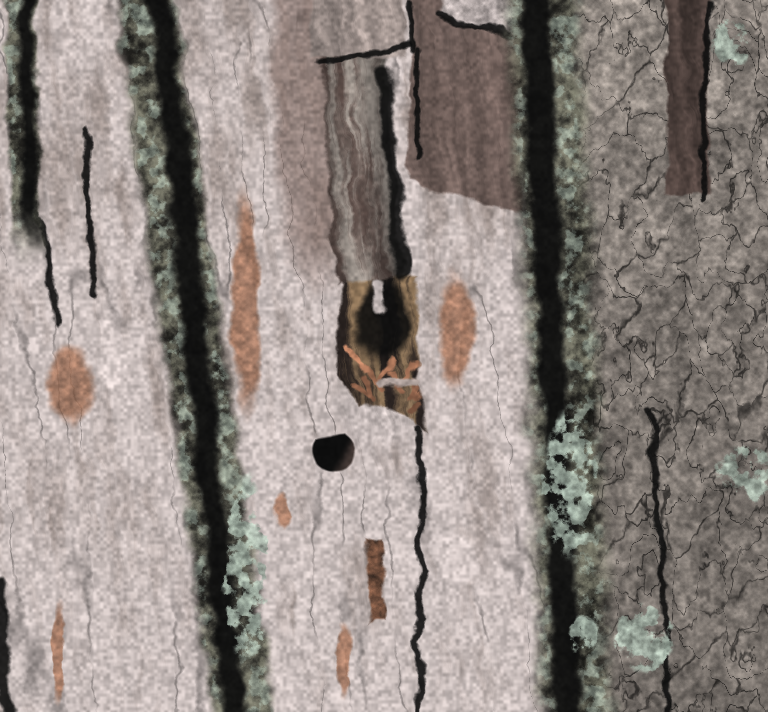
A Shadertoy shader for this texture:

```glsl
#define PALE vec3(.8, .755, .745)
#define WOOD vec3(.61, .56, .54)
#define BARK vec3(.52, .49, .465)
#define UMBER vec3(.36, .3, .28)
#define RUST vec3(.62, .43, .33)
#define MOSS vec3(.29, .29, .25)
#define LICHEN vec3(.66, .72, .67)
#define DARK vec3(.055)
#define SPECKLE .4

vec2 q; // roughened position
vec3 col;

float hash(vec2 p) {
    p = fract(p * .1031);
    p += dot(p, p.yx + 33.3);
    return fract((p.x + p.y) * p.x * 17.3);
}
float noise(vec2 p) {
    vec2 i = floor(p), f = smoothstep(0., 1., p - i), e = vec2(1, 0);
    return mix(mix(hash(i), hash(i + e), f.x), mix(hash(i + e.yx), hash(i + 1.), f.x), f.y);
}
float fbm(vec2 p) {
    float sum = 0.;
    for (float a = .5; a > .03; a *= .5, p = p * 2.03 + 17.1) sum += a * noise(p);
    return sum;
}
// Zero along cell borders
float cellBorder(vec2 p) {
    float near = 9., next = 9.;
    for (int k = 0; k < 9; k++) {
        vec2 c = floor(p) + vec2(k % 3, k / 3) - 1.;
        float d = length(c + vec2(hash(c), hash(c + 41.)) - p);
        next = min(next, max(near, d));
        near = min(near, d);
    }
    return next - near;
}
float blob(float x, float y, float rx, float ry) {
    return 1. - smoothstep(.75, 1.15, length((q - vec2(x, y)) / vec2(rx, ry)));
}
float box(float x0, float y0, float x1, float y1) {
    vec2 d = min(q - vec2(x0, y0), vec2(x1, y1) - q);
    return smoothstep(-.003, .003, min(d.x, d.y));
}
float stroke(vec4 s, float w) {
    vec2 a = q - s.xy, d = s.zw - s.xy;
    return 1. - smoothstep(w * .5, w + .002, length(a - d * clamp(dot(a, d) / dot(d, d), 0., 1.)));
}
float band(float x, float inner, float outer) { return 1. - smoothstep(inner, outer, abs(x)); }
void paint(vec3 tone, float mask) { col = mix(col, tone, mask); }

void mainImage(out vec4 fragColor, in vec2 fragCoord) {
    vec2 p = fragCoord / iResolution.y;
    q = p + .024 * (vec2(fbm(p * 30.), fbm(p * 30. + 50.)) - .48);
    float lean = q.x + .11 * q.y, fibre = fbm(vec2(lean * 75., p.y * 7.));
    float lumps = fbm(p * vec2(22, 14)), fine = fbm(p * 95.);

    // Smooth wood with long grain
    col = mix(WOOD, PALE, smoothstep(.15, .6, mix(fibre, lumps, .5) + .1 - .15 * p.y));
    float vein = noise(vec2(lean * 34., p.y * 2.5)) - .5;
    col *= 1. - .28 * band(vein, 0., .05) * smoothstep(.35, .6, lumps);
    paint(UMBER * 1.35, .6 * blob(.44, .9, .06, .3));

    // Rust stains
    float rust = max(blob(.345, .575, .021, .15), blob(.64, .535, .027, .08));
    rust = max(rust, max(blob(.098, .46, .033, .055), blob(.396, .277, .011, .025)));
    rust = max(rust, max(blob(.48, .075, .011, .05), blob(.08, .08, .01, .07)));
    paint(RUST * (.75 + .5 * fine), .8 * rust);

    // Weathered strip, block, cap and flap
    paint(UMBER * (.75 + .75 * fibre), .9 * box(.575, .95 - .35 * q.x, .735, 1.1));
    float slant = .07 * (.92 - q.y);
    vec3 block = mix(UMBER * .9, BARK * 1.1, smoothstep(.25, .65, fibre));
    paint(block * (1.15 - 9. * abs(q.x - slant - .485)), box(.45 + slant, .605, .542 + slant, .928));
    paint(WOOD * (.65 + .7 * fibre), box(.44, .92, .565, 1.1));
    paint(PALE * (.6 + .6 * fine), box(.62, 1.165 - .3 * q.x, .725, 1.1));

    // Blocky bark
    float border = cellBorder(q * vec2(19, 15) + 2.5 * lumps);
    vec3 bark = BARK * (.4 + .75 * fine + .45 * lumps) * mix(.88, 1.08, p.y);
    bark *= mix(.45, 1., smoothstep(0., .11, border + .12 * fibre - .035));
    bark = mix(bark, UMBER * (.5 + .7 * fibre), box(.935, .73, .995, 1.1));
    paint(bark, smoothstep(.795, .825, q.x));

    // Cavity with fibrous walls and splinters
    paint(PALE * (.72 + .5 * fibre), blob(.535, .43, .06, .055));
    float taper = max(0., .475 - q.y);
    float hollow = box(.478 + .55 * taper, .43 - .5 * max(0., q.x - .54), .587 + .2 * taper, .607);
    paint(mix(UMBER * .45, vec3(.56, .46, .35), smoothstep(.3, .65, fibre)), hollow);
    paint(DARK, .9 * hollow * blob(.54, .55, .038, .06));
    for (float k = 0.; k < 12.; k++) {
        float r = hash(vec2(k, 3));
        vec2 a = vec2(.515 + .075 * hash(vec2(k, 8)), .42 + .075 * r);
        paint(RUST * (.7 + .6 * r), hollow * stroke(vec4(a, a + .027 * vec2(cos(k * 2.4), .5 + r)), .0035));
    }
    paint(WOOD * 1.1, stroke(vec4(.535, .465, .587, .468), .006));
    paint(PALE * .9, stroke(vec4(.532, .6, .537, .565), .009));

    // Bore with a flattened upper rim
    vec2 b = mix(p, q, .25) - vec2(.468, .366);
    float bore = max(length(b) - .03, dot(b, vec2(-.22, .97)) - .021);
    paint(PALE, .6 * band(bore, 0., .007));
    paint(mix(DARK, UMBER * .7, smoothstep(.008, .03, b.x - b.y * .5)), smoothstep(.002, -.002, bore));

    // Slot and pale flakes
    paint(mix(DARK, RUST, fine + .1), box(.517, .13, .54, .245));
    float flake = max(box(.139, .513, .159, .551), blob(.16, .485, .022, .032));
    paint(PALE * 1.08, .9 * max(flake, blob(.642, .213, .03, .038)));

    // Long splits, end to end
    vec4 splits[11] = vec4[11](vec4(.45, .912, .57, .936), vec4(.576, 1, .575, .93),
        vec4(.539, .9, .565, .61), vec4(.62, .98, .72, .95), vec4(.583, .93, .593, .78),
        vec4(.592, .4, .588, 0), vec4(.118, .82, .133, .59), vec4(.055, .7, .078, .55),
        vec4(0, .18, .01, 0), vec4(.995, 1, .985, .72), vec4(.915, .42, .94, 0));
    for (int i = 0; i < 11; i++) paint(DARK, .9 * stroke(splits[i], i % 6 == 2 ? .011 : .0045));

    // Furrows with mossy flanks
    float left = q.x - .33 + .105 * q.y, right = q.x - .798 + .045 * q.y;
    float edge = q.x - .055 + .025 * q.y, upper = smoothstep(.62, .72, q.y);
    float flank = max(band(left - mix(.012, -.02, p.y), .034, .052), band(right - .012, .032, .066));
    flank = max(flank, upper * band(edge, .016, .025));
    float core = max(band(left, .009, .024), band(right, .012, .026));
    core = max(core, upper * band(edge - .007, .004, .016));
    paint(MOSS * mix(.25, 1.7, smoothstep(.25, .72, mix(fine, lumps, .45))), flank * .93);
    paint(DARK, core * .93);

    // Lichen tufts
    float tuft = max(blob(1.05, .34, .04, .04), blob(.905, .105, .04, .05));
    tuft = max(tuft, max(blob(.82, .11, .025, .03), blob(1.03, .94, .03, .03)));
    tuft = max(tuft, max(blob(.345, .2, .03, .13), blob(.8, .32, .04, .1)));
    tuft = max(tuft, .35 * flank * (1. - core));
    float fluff = smoothstep(.42, .58, fbm(p * 70.) + .2 * tuft - .1);
    paint(LICHEN * (.6 + .75 * fine), .85 * fluff * smoothstep(0., .6, tuft));

    // Surface speckle
    col *= 1. + SPECKLE * (mix(noise(p * 210.), noise(p * 120.), .4) - .5);
    fragColor = vec4(clamp(col, 0., 1.), 1);
}
```
